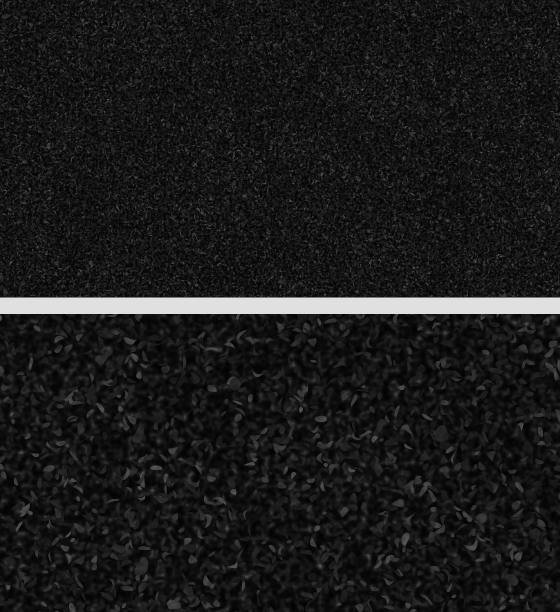
Top, the full canvas; bottom, a detail of the centre.
Give the GLSL for this texture, as a WebGL 2 fragment shader.

```glsl
#version 300 es
precision highp float;
// Dark asphalt: fine black grit strewn with small grey slivers, above a thin grey bottom edge.

uniform vec2 u_resolution;
out vec4 fragColor;

const float TAU = 6.28318;
const float EDGE_HEIGHT = 1.0 / 272.0;
const float EDGE_TONE = 0.48;

// Four random values in 0..1 for a grid cell
vec4 hash4(vec2 cell, float seed) {
    vec4 v = fract(vec4(cell.xyx, seed + cell.y) * vec4(0.1031, 0.1030, 0.0973, 0.1099));
    v += dot(v, v.wzxy + 33.33);
    return fract((v.xxyz + v.yzzw) * v.zywx);
}

float cornerSlope(vec2 cell, vec2 offset, float seed) {
    float angle = TAU * hash4(cell, seed).x;
    return dot(vec2(cos(angle), sin(angle)), offset);
}

// Gradient noise, roughly -0.7..0.7
float gradientNoise(vec2 p, float seed) {
    vec2 i = floor(p), f = fract(p);
    vec2 u = f * f * f * (f * (f * 6.0 - 15.0) + 10.0);
    vec2 e = vec2(1.0, 0.0);
    float low = mix(cornerSlope(i, f, seed), cornerSlope(i + e.xy, f - e.xy, seed), u.x);
    float high = mix(cornerSlope(i + e.yx, f - e.yx, seed), cornerSlope(i + e.xx, f - e.xx, seed), u.x);
    return mix(low, high, u.y);
}

// Signed distance to a bent ellipse, approximate
float chipDistance(vec2 q, vec2 radii, float angle, float bend) {
    float c = cos(angle), s = sin(angle);
    q = vec2(c * q.x + s * q.y, c * q.y - s * q.x);
    q.y += bend * q.x * q.x;
    return (length(q / radii) - 1.0) * min(radii.x, radii.y);
}

// Lays randomly turned chips over a tone; radii are in cell units
float scatterChips(float tone, vec2 p, float density, float amount,
                   vec2 minRadii, vec2 maxRadii, vec2 toneRange, float seed) {
    vec2 g = p * density;
    vec2 home = floor(g);
    float edge = 0.55 * density / u_resolution.y;
    for (int y = -1; y <= 1; y++) {
        for (int x = -1; x <= 1; x++) {
            vec2 cell = home + vec2(x, y);
            vec4 place = hash4(cell, seed);
            vec4 form = hash4(cell, seed + 17.0);
            vec2 centre = cell + 0.1 + 0.8 * place.xy;
            vec2 radii = mix(minRadii, maxRadii, form.xy);
            float d = chipDistance(g - centre, radii, TAU * place.z, 2.4 * (form.z - 0.5));
            float cover = (1.0 - smoothstep(-edge, edge, d)) * step(place.w, amount);
            float chipTone = mix(toneRange.x, toneRange.y, form.w * form.w * form.w);
            tone = mix(tone, chipTone, cover);
        }
    }
    return tone;
}

void main() {
    vec2 p = gl_FragCoord.xy / u_resolution.y;

    // Warp breaks up the regular grids
    vec2 warp = vec2(gradientNoise(p * 60.0, 3.0), gradientNoise(p * 60.0, 5.0));
    vec2 q = p + 0.006 * warp;

    // Black grit
    float grit = gradientNoise(q * 95.0, 7.0) + 0.85 * gradientNoise(p * 165.0, 11.0);
    float tone = 0.055 * exp(1.75 * grit);

    // Two layers of slivers, then sparse pebbles
    tone = scatterChips(tone, q, 76.0, 0.48, vec2(0.22, 0.12), vec2(0.55, 0.27), vec2(0.105, 0.27), 23.0);
    tone = scatterChips(tone, q + 0.37, 92.0, 0.46, vec2(0.25, 0.14), vec2(0.60, 0.27), vec2(0.10, 0.28), 41.0);
    tone = scatterChips(tone, q + 0.71, 28.0, 0.06, vec2(0.16, 0.12), vec2(0.28, 0.20), vec2(0.15, 0.25), 59.0);

    // Rough chip surfaces and broad patches
    float rough = gradientNoise(p * 140.0, 67.0);
    float patches = gradientNoise(p * 5.0, 71.0) + gradientNoise(p * 18.0, 73.0);
    tone *= 1.0 + 0.42 * rough + 0.2 * patches;

    // Grey line along the bottom edge
    float blur = 0.25 / u_resolution.y;
    float edgeLine = 1.0 - smoothstep(EDGE_HEIGHT - blur, EDGE_HEIGHT + blur, p.y);
    tone = mix(tone, EDGE_TONE, edgeLine);

    fragColor = vec4(vec3(clamp(tone, 0.0, 1.0)), 1.0);
}
```
